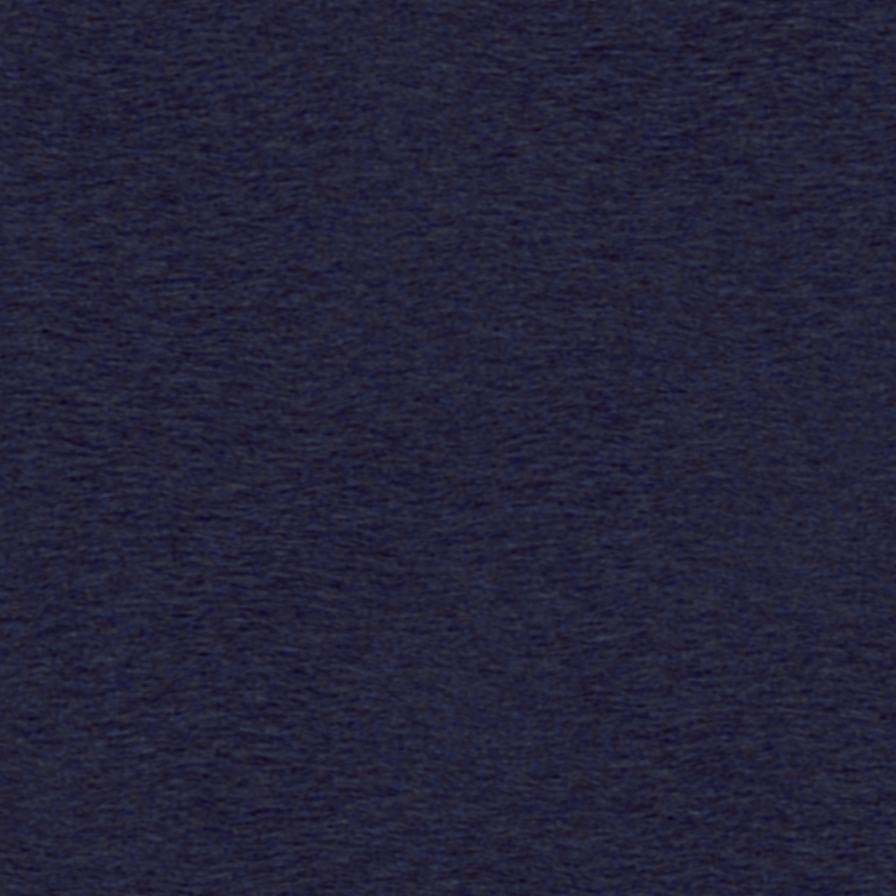
Reproduce this texture procedurally as a Shadertoy shader.

```glsl
// Dark navy crepe cloth with fine, wavy, nearly horizontal wrinkles.

#define NAVY vec3(0.143, 0.136, 0.226)
#define LIGHT_AXIS vec3(0.0115, 0.0160, 0.0125)
#define TINT_AXIS vec3(0.0045, -0.0010, -0.0130)
#define FOLD_CELLS vec2(38.0, 118.0)
#define CREASE_CELLS vec2(84.0, 158.0)
#define GRAIN_CELLS vec2(195.0, 235.0)
#define TINT_CELLS vec2(120.0, 100.0)
#define PATCH_CELLS vec2(6.0, 5.0)
#define FOLD_GAIN 1.3
#define CREASE_GAIN 1.6
#define GRAIN_GAIN 1.8
#define TINT_GAIN 1.4

const float PI = 3.14159265;

// Integer hash: one random offset (xy) and one random phase (z) per cell.
vec3 hash3(vec2 p) {
    uvec3 v = uvec3(uint(int(p.x)), uint(int(p.y)), 7u) * 1664525u + 1013904223u;
    for (int k = 0; k < 2; k++) {
        v.x += v.y * v.z;
        v.y += v.z * v.x;
        v.z += v.x * v.y;
        v ^= v >> 16u;
    }
    return vec3(v & 65535u) / 65536.0;
}

// Cellular noise: each cell holds one soft spot, rippled across its height.
// With ripple = 0 the random phase simply makes the spot light or dark.
float cellNoise(vec2 p, float ripple) {
    vec2 cell = floor(p);
    float sum = 0.0;
    for (int j = -1; j <= 1; j++) {
        for (int i = -1; i <= 1; i++) {
            vec2 id = cell + vec2(i, j);
            vec3 rnd = hash3(id);
            vec2 d = p - id - rnd.xy;
            float falloff = max(0.0, 1.0 - dot(d, d));
            sum += falloff * falloff * cos(ripple * d.y + 2.0 * PI * rnd.z);
        }
    }
    return sum;
}

// Layered sines bend the wrinkles gently away from the horizontal.
vec2 sway(vec2 p) {
    float bend = 0.0045 * sin(11.0 * p.x + 7.0 * p.y)
               + 0.0020 * sin(29.0 * p.x - 17.0 * p.y + 1.3)
               + 0.0008 * sin(71.0 * p.x + 43.0 * p.y + 4.1);
    return p + vec2(0.0, bend);
}

void mainImage(out vec4 fragColor, in vec2 fragCoord) {
    vec2 uv = fragCoord / iResolution.y;
    vec2 cloth = sway(uv);

    // Broad patches vary both the brightness and the wrinkle depth.
    float patches = cellNoise(uv * PATCH_CELLS + 11.0, 0.0);
    float depth = 1.0 - 0.2 * patches;

    // Wrinkles at two sizes, then the weave grain.
    float relief = FOLD_GAIN * cellNoise(cloth * FOLD_CELLS + 37.0, PI)
                 + CREASE_GAIN * cellNoise(cloth * CREASE_CELLS + 383.0, PI);
    float grain = GRAIN_GAIN * cellNoise(cloth * GRAIN_CELLS + 751.0, 0.0);
    float light = relief * depth + grain + 0.22 * patches;

    // Small flecks drift between warm violet and cold blue.
    float tint = TINT_GAIN * cellNoise(uv * TINT_CELLS + 1211.0, 0.0);

    fragColor = vec4(NAVY + LIGHT_AXIS * light + TINT_AXIS * tint, 1.0);
}
```
